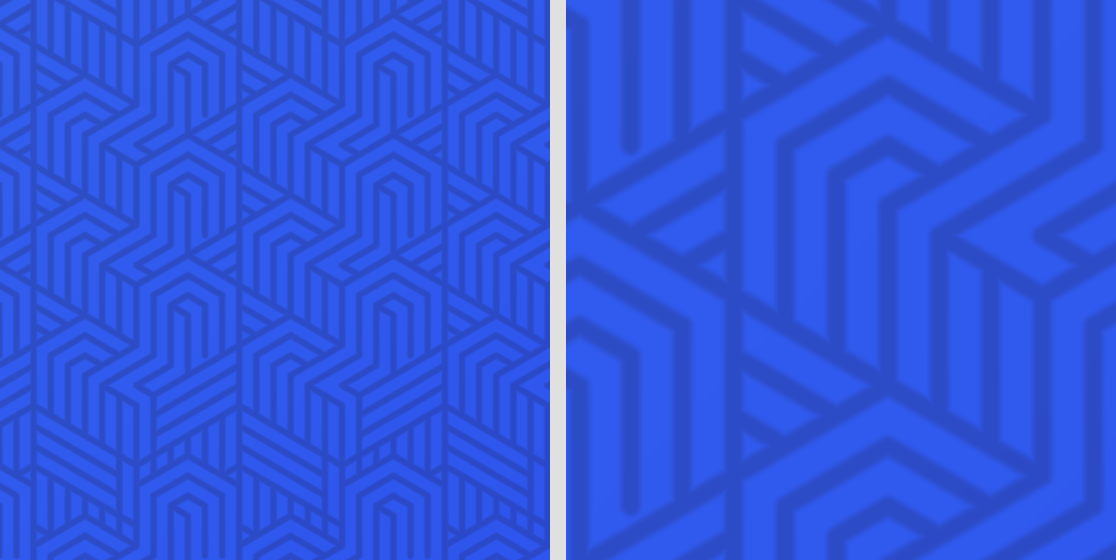
Left, the full canvas; right, a detail of the centre.
Write a WebGL 2 fragment shader that draws this pattern.

```glsl
#version 300 es
precision highp float;
// Blue isometric line weave: nested arches, folded legs and slanted bands.

uniform vec2 u_resolution;
out vec4 outColor;

const vec2 CELL = vec2(0.0306, 0.0358);   // isometric grid step, in canvas heights
const vec2 ORIGIN = vec2(0.060, 0.026);   // grid origin from the top left corner
const float COLUMNS = 12.0;               // grid steps per horizontal repeat
const float BLOCK = 6.0;                  // grid steps between stacked blocks
const float HALF_LINE = 0.0056;
const float SOFTNESS = 0.0030;

const vec3 FACE_LIGHT = vec3(0.200, 0.372, 0.935);
const vec3 FACE_DEEP = vec3(0.180, 0.332, 0.930);
const vec3 LINE_LIGHT = vec3(0.180, 0.310, 0.770);
const vec3 LINE_DEEP = vec3(0.165, 0.280, 0.780);

// Distance to a segment given in grid steps
float seg(vec2 p, vec2 a, vec2 b) {
  vec2 pa = (p - a) * CELL, ba = (b - a) * CELL;
  return length(pa - ba * clamp(dot(pa, ba) / dot(ba, ba), 0.0, 1.0));
}

float bend(vec2 p, vec2 a, vec2 b, vec2 c) {
  return min(seg(p, a, b), seg(p, b, c));
}

float post(vec2 p, float x, float top, float bottom) {
  return seg(p, vec2(x, top), vec2(x, bottom));
}

// Symmetric roof with a given apex and half span
float roof(vec2 p, vec2 apex, float span) {
  return seg(vec2(abs(p.x - apex.x), p.y - apex.y), vec2(0.0), vec2(span, 0.5 * span));
}

// Two arches joined by legs that fold to the lower left
float archBlock(vec2 p) {
  float d = min(roof(p, vec2(9, 0), 3.0), roof(p, vec2(3, 3), 3.0));
  for (int i = 1; i < 3; i++) {
    float inset = float(i), span = 3.0 - inset;
    d = min(d, roof(p, vec2(9, inset), span));
    d = min(d, roof(p, vec2(3, 3.0 + inset), span));
    d = min(d, post(p, 9.0 + span, inset + 0.5 * span, 3.0 + inset + 0.5 * span - 0.5 * (inset - 1.0) + 0.0));
    d = min(d, post(p, inset, 4.5 + 0.5 * inset, 7.5 + 0.5 * inset));
  }
  // folded legs
  d = min(d, bend(p, vec2(6, 1.5), vec2(6, 4.5), vec2(3, 6)));
  d = min(d, bend(p, vec2(7, 2), vec2(7, 5), vec2(4, 6.5)));
  d = min(d, seg(p, vec2(4, 6.5), vec2(6, 7.5)));
  d = min(d, bend(p, vec2(8, 2.5), vec2(8, 5.5), vec2(6, 6.5)));
  d = min(d, seg(p, vec2(6, 6.5), vec2(7, 7)));
  d = min(d, bend(p, vec2(8, 2.5), vec2(9, 3), vec2(9, 6)));
  // posts under the fold, closed by a long slope
  for (int i = 3; i < 7; i++) {
    float x = float(i);
    d = min(d, post(p, x, 4.5 + 0.5 * x, 7.5 + 0.5 * x));
  }
  return min(d, seg(p, vec2(0, 7.5), vec2(6, 10.5)));
}

// Striped triangles beside the roofs; count is the number of stripes
float gussets(vec2 p, int count) {
  float d = 1.0;
  for (int i = 0; i < count; i++) {
    float w = float(i + 1);
    d = min(d, seg(p, vec2(0, 4.5 - w), vec2(w, 4.5 - 0.5 * w)));
    d = min(d, seg(p, vec2(12.0 - w, 1.5 - 0.5 * w), vec2(12, 1.5 - w)));
  }
  return d;
}

// Band falling to the right, ending in two posts
float fallingBand(vec2 p) {
  float d = seg(p, vec2(0), vec2(6, 3));
  for (int i = 1; i < 3; i++)
    d = min(d, seg(p, vec2(0, -i), vec2(5, 2.5 - float(i))));
  return min(d, min(post(p, 5.0, -0.5, 2.5), post(p, 6.0, 0.0, 3.0)));
}

// Band rising to the right from a post
float risingBand(vec2 p) {
  float d = min(post(p, 7.0, -3.5, -0.5), seg(p, vec2(6, 0), vec2(12, -3)));
  for (int i = 1; i < 4; i++)
    d = min(d, seg(p, vec2(7, -0.5 - float(i)), vec2(12, -3.0 - float(i))));
  return d;
}

float weave(vec2 p) {
  float d = min(p.x, COLUMNS - p.x) * CELL.x;
  for (int k = 0; k < 4; k++) {
    vec2 q = p - vec2(0, k < 3 ? BLOCK * float(k) : 22.0);
    d = min(d, min(archBlock(q), gussets(q, k < 3 ? 3 : 1)));
  }
  d = min(d, min(fallingBand(p + vec2(0, 1.5)), fallingBand(p - vec2(0, 22.5))));
  d = min(d, risingBand(p - vec2(0, 22.5)));
  // upright stripes beside the bands
  for (int i = 1; i < 6; i++) {
    float x = float(i), h = 0.5 * x, drop = 0.5 * abs(x - 3.0);
    d = min(d, min(post(p, x, h - 1.5, h + 1.5), post(p, x, 22.5 + h, 25.0 + drop)));
    d = min(d, min(post(p, x + 6.0, -3.0, 1.5 - h), post(p, x + 6.0, 22.5 - h, 22.0 + drop)));
  }
  return d;
}

void main() {
  vec2 pos = gl_FragCoord.xy / u_resolution.y;
  vec2 grid = (vec2(pos.x, 1.0 - pos.y) - ORIGIN) / CELL;
  float d = weave(vec2(mod(grid.x, COLUMNS), grid.y));
  float soft = max(SOFTNESS, 0.7 / u_resolution.y);
  float face = smoothstep(HALF_LINE - soft, HALF_LINE + soft, d);
  // diagonal fade from the top left
  float fade = clamp(0.5 * (pos.x + 1.0 - pos.y), 0.0, 1.0);
  outColor = vec4(mix(mix(LINE_LIGHT, LINE_DEEP, fade), mix(FACE_LIGHT, FACE_DEEP, fade), face), 1.0);
}
```
